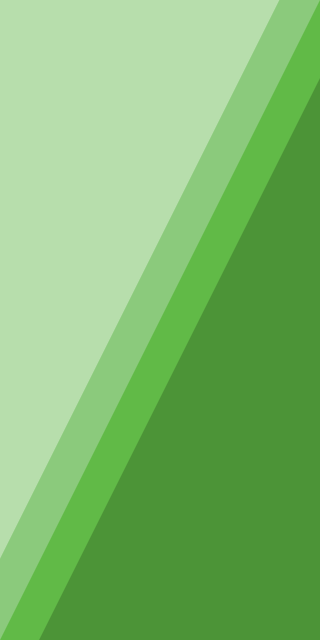
Reproduce this background procedurally as a WebGL 2 fragment shader.

```glsl
#version 300 es
precision highp float;
// Flat green diagonal bands rising from the lower left to the upper right.
// Each band starts at an offset from the canvas diagonal and is layered
// over the previous one with a smooth, one-pixel-wide edge.

uniform vec2 u_resolution;
out vec4 fragColor;

const vec3 PALE_GREEN   = vec3(0.716, 0.870, 0.675);
const vec3 SOFT_GREEN   = vec3(0.545, 0.794, 0.485);
const vec3 BRIGHT_GREEN = vec3(0.380, 0.730, 0.280);
const vec3 DEEP_GREEN   = vec3(0.298, 0.580, 0.216);

// Signed offset from the diagonal: negative above it, positive below.
float diagonalOffset(vec2 uv) {
    return uv.x - uv.y;
}

// Coverage of the region beyond an edge, softened over one pixel.
float edgeCoverage(float offset, float edge, float pixel) {
    return clamp((offset - edge) / pixel + 0.5, 0.0, 1.0);
}

// Paints a band over the base colour from its edge onward.
vec3 layBand(vec3 base, vec3 band, float offset, float edge, float pixel) {
    return mix(base, band, edgeCoverage(offset, edge, pixel));
}

void main() {
    vec2 uv = gl_FragCoord.xy / u_resolution;
    float offset = diagonalOffset(uv);
    float pixel = length(1.0 / u_resolution);

    // Bands from the upper left to the lower right
    vec3 color = PALE_GREEN;
    color = layBand(color, SOFT_GREEN, offset, -0.127, pixel);
    color = layBand(color, BRIGHT_GREEN, offset, 0.0, pixel);
    color = layBand(color, DEEP_GREEN, offset, 0.122, pixel);

    fragColor = vec4(color, 1.0);
}
```
